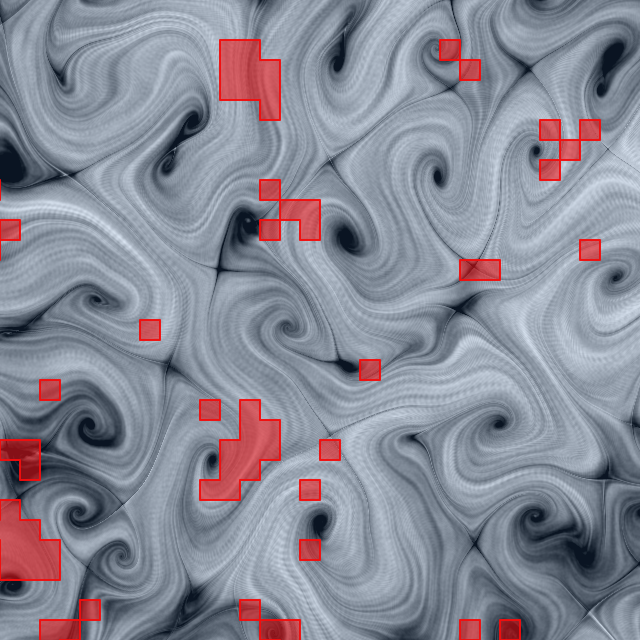
A Shadertoy shader for this texture:

```glsl
#define SWIRLS 4.2        // flow cells across the canvas
#define SPIN 1.3          // angle between flow and slope, in radians
#define STEPS 24          // trace steps each way
#define STRIDE 0.0085     // length of one trace step
#define FINE 115.0        // fine strands across the canvas
#define COARSE 36.0       // coarse strands across the canvas
#define GRID 32.0         // marker cells across the canvas
#define SEEDS 0.028       // share of cells that start a marker
#define LINE 0.043        // outline half width, in cells
#define FILL 0.53         // marker opacity
#define RED vec3(0.95, 0.05, 0.05)
#define TINT vec3(-0.042, 0.0, 0.052)

vec2 hash2(vec2 p) {
    vec3 h = fract(p.xyx * vec3(0.1031, 0.1030, 0.0973));
    h += dot(h, h.yzx + 33.33);
    return fract((h.xx + h.yz) * h.zy);
}

vec2 slope(vec2 cell) {
    return (hash2(cell + 71.0) * 2.0 - 1.0) * 1.22;
}

// Gradient noise: value in x, derivatives in yz
vec3 noise(vec2 p) {
    vec2 i = floor(p), f = p - i;
    vec2 u = f * f * f * (f * (f * 6.0 - 15.0) + 10.0);
    vec2 du = 30.0 * f * f * (f * (f - 2.0) + 1.0);
    vec2 e = vec2(1.0, 0.0);
    vec2 ga = slope(i), gb = slope(i + e), gc = slope(i + e.yx), gd = slope(i + 1.0);
    float a = dot(ga, f), b = dot(gb, f - e);
    float c = dot(gc, f - e.yx), d = dot(gd, f - 1.0);
    float k = a - b - c + d;
    float value = a + u.x * (b - a) + u.y * (c - a) + u.x * u.y * k;
    vec2 grad = ga + u.x * (gb - ga) + u.y * (gc - ga) + u.x * u.y * (ga - gb - gc + gd);
    return vec3(value, grad + du * (u.yx * k + vec2(b, c) - a));
}

// Slope of the potential, turned so that it mostly circulates
vec2 flow(vec2 p) {
    vec2 g = noise(p * SWIRLS + 9.3).yz + 0.3 * noise(p * SWIRLS * 2.1 + 47.6).yz;
    float c = cos(SPIN), s = sin(SPIN);
    return mat2(c, s, -s, c) * g;
}

// Brightness from strands and mean speed along the streamline
float flowTone(vec2 p) {
    float speed = 0.0, strands = 0.0;
    for (int side = -1; side <= 1; side += 2) {
        vec2 q = p;
        for (int i = 0; i < STEPS; i++) {
            vec2 v = flow(q);
            q += float(side) * STRIDE * v;
            speed += length(v);
            strands += 1.1 * noise(q * FINE + 20.0).x + 0.9 * noise(q * COARSE + 60.0).x;
        }
    }
    float count = float(2 * STEPS);
    speed /= count;
    float crease = 1.0 - smoothstep(0.15, 0.65, speed);
    float grain = 0.03 * noise(p * 230.0).x;
    return 0.645 + 0.36 * (speed - 0.93) - 0.22 * crease + strands / count + grain;
}

// Seeds spread to neighbours by a random strength, forming clumps
bool marked(vec2 cell) {
    for (int y = -1; y <= 1; y++)
    for (int x = -1; x <= 1; x++) {
        vec2 offset = vec2(x, y);
        vec2 seed = hash2(cell + offset + 305.0);
        float spread = 0.6 * pow(seed.y, 4.0);
        bool reached = (x == 0 && y == 0) || hash2(cell * 1.7 + offset * 5.3 + 130.0).x < spread;
        if (seed.x < SEEDS && reached) return true;
    }
    return false;
}

// Distance to the outline of the marked cells, in cells
float outlineDistance(vec2 g) {
    vec2 cell = floor(g), f = g - cell - 0.5;
    float toMarked = 1.0, toPlain = 1.0;
    for (int y = -1; y <= 1; y++)
    for (int x = -1; x <= 1; x++) {
        vec2 offset = vec2(x, y);
        float d = length(max(abs(f - offset) - 0.5, 0.0));
        if (marked(cell + offset)) toMarked = min(toMarked, d);
        else toPlain = min(toPlain, d);
    }
    return max(toMarked, toPlain);
}

void mainImage(out vec4 fragColor, in vec2 fragCoord) {
    vec2 p = fragCoord / iResolution.y;
    vec3 color = clamp(flowTone(p), 0.08, 0.93) + TINT;

    // Translucent markers with solid outlines
    vec2 g = p * GRID;
    float soft = 0.5 * GRID / iResolution.y;
    if (marked(floor(g))) color = mix(color, RED, FILL);
    float line = 1.0 - smoothstep(LINE - soft, LINE + soft, outlineDistance(g));
    color = mix(color, RED, line);

    fragColor = vec4(clamp(color, 0.0, 1.0), 1.0);
}
```
